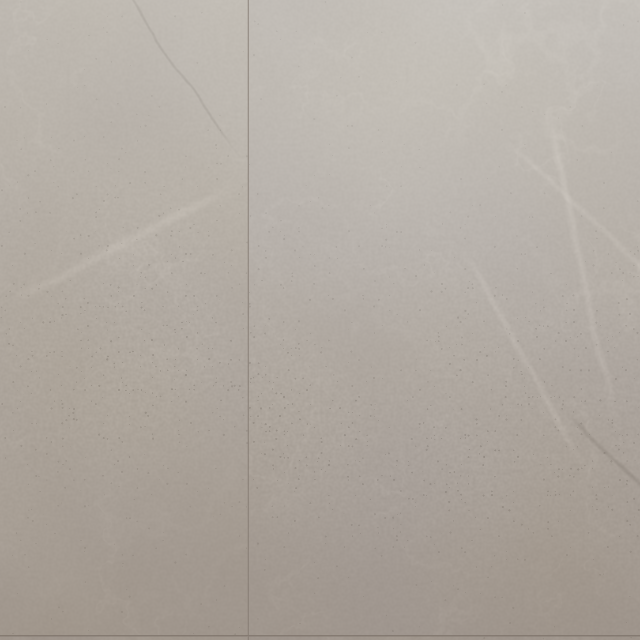
This texture is drawn by a three.js fragment shader. Its source:

```glsl
// Large matte limestone tiles with thin joints, pale veins, fine pits and soft light from above.
#define TILE_SIZE vec2(0.65, 1.0)
#define TILE_ORIGIN vec2(0.388, 0.0066)
#define JOINT_WIDTH 0.0017
#define STONE_DARK vec3(0.620, 0.582, 0.548)
#define STONE_LIGHT vec3(0.778, 0.762, 0.738)
#define JOINT_COLOR vec3(0.500, 0.460, 0.425)
#define CLOUD_AMOUNT 0.13
#define VEIN_AMOUNT 0.030
#define GRAIN_AMOUNT 0.022
#define PIT_CELLS 170.0
#define PIT_AMOUNT 0.085

varying vec2 vUv;

float hash(vec2 p) {
  vec3 q = fract(p.xyx * 0.1031);
  q += dot(q, q.yzx + 33.33);
  return fract((q.x + q.y) * q.z);
}

vec2 gradient(vec2 cell) {
  float angle = 6.28318 * hash(cell);
  return vec2(cos(angle), sin(angle));
}

float gradientNoise(vec2 p) {
  vec2 i = floor(p), f = fract(p);
  vec2 u = f * f * f * (f * (f * 6.0 - 15.0) + 10.0);
  vec2 e = vec2(1.0, 0.0);
  float low = mix(dot(gradient(i), f), dot(gradient(i + e), f - e), u.x);
  float high = mix(dot(gradient(i + e.yx), f - e.yx), dot(gradient(i + 1.0), f - 1.0), u.x);
  return mix(low, high, u.y);
}

float fbm(vec2 p) {
  float sum = 0.0, amplitude = 0.6;
  for (int i = 0; i < 5; i++) {
    sum += amplitude * gradientNoise(p);
    p = mat2(1.6, 1.2, -1.2, 1.6) * p + 7.3;
    amplitude *= 0.52;
  }
  return sum;
}

// Tapered soft stroke from a to b
float vein(vec2 p, vec2 a, vec2 b, float width) {
  vec2 ab = b - a;
  float t = clamp(dot(p - a, ab) / dot(ab, ab), 0.0, 1.0);
  float taper = smoothstep(0.0, 0.2, t) * smoothstep(1.0, 0.75, t);
  return taper * (1.0 - smoothstep(0.0, width, length(p - a - ab * t)));
}

// Broken web of hairlines along noise zero crossings
float veinWeb(vec2 p) {
  float web = 0.0;
  for (int i = 0; i < 3; i++) {
    float scale = 3.5 + 2.5 * float(i);
    vec2 q = p * scale + 19.0 * float(i);
    float ridge = 1.0 - smoothstep(0.0, 0.045, abs(fbm(q)));
    web += ridge * smoothstep(0.0, 0.35, gradientNoise(q * 0.8 + 5.0));
  }
  return web;
}

float pits(vec2 p, float density) {
  vec2 cell = floor(p * PIT_CELLS);
  vec2 center = 0.3 + 0.4 * vec2(hash(cell + 11.0), hash(cell + 47.0));
  float radius = mix(0.15, 0.42, hash(cell + 83.0));
  float disc = 1.0 - smoothstep(radius * 0.4, radius, length(fract(p * PIT_CELLS) - center));
  return disc * step(1.0 - density, hash(cell));
}

void main() {
  vec2 tile = floor((vUv - TILE_ORIGIN) / TILE_SIZE);
  vec2 p = vUv + tile * 13.7 + 30.0;

  // Light falloff and cloudy stone body
  float clouds = fbm(p * 3.2 + 0.6 * fbm(p * 2.0));
  float glow = exp(-7.0 * dot(vUv - vec2(0.64, 0.78), vUv - vec2(0.64, 0.78)));
  float light = 0.03 + vUv.y * (0.76 + 0.10 * smoothstep(0.2, 0.8, vUv.x));
  light += 0.13 * glow + CLOUD_AMOUNT * clouds;
  light -= 0.06 * smoothstep(0.6, 1.0, vUv.x) * (1.0 - vUv.y);
  vec3 color = mix(STONE_DARK, STONE_LIGHT, clamp(light, 0.0, 1.05));
  float warmth = 0.5 * gradientNoise(p * 4.0) - 0.25 * tile.x;
  color += vec3(0.008, 0.004, -0.016) * warmth;

  // Pale veins, hairline web and darker cracks
  vec2 bent = vUv + 0.012 * vec2(fbm(p * 7.0), fbm(p * 7.0 + 40.0));
  float pale = 0.0, crack = 0.0;
  if (tile.x < 0.0) {
    pale += vein(bent, vec2(0.00, 0.52), vec2(0.39, 0.72), 0.012);
    crack += vein(bent, vec2(0.18, 1.04), vec2(0.38, 0.74), 0.0035);
  } else {
    pale += vein(bent, vec2(0.72, 0.62), vec2(0.93, 0.24), 0.008);
    pale += vein(bent, vec2(0.85, 0.86), vec2(0.97, 0.31), 0.009);
    pale += 0.8 * vein(bent, vec2(0.78, 0.79), vec2(1.06, 0.53), 0.007);
    crack += vein(bent, vec2(0.88, 0.36), vec2(1.04, 0.20), 0.006);
  }
  color += VEIN_AMOUNT * (pale + 0.38 * veinWeb(p));
  color -= VEIN_AMOUNT * 1.6 * crack;

  // Grain and pits gather in worn patches
  float band = exp(-18.0 * pow(vUv.y - 0.36 + 0.12 * tile.x, 2.0));
  float wear = clamp(band * (0.65 + 1.2 * clouds), 0.0, 1.0);
  float grain = gradientNoise(p * 210.0) + 0.7 * gradientNoise(p * vec2(95.0, 120.0));
  color += GRAIN_AMOUNT * (0.5 + 0.7 * wear) * grain;
  color -= PIT_AMOUNT * (0.4 + 0.6 * wear) * pits(p, 0.012 + 0.14 * wear);

  // Joints, the horizontal one deeper
  vec2 local = fract((vUv - TILE_ORIGIN) / TILE_SIZE);
  vec2 edge = min(local, 1.0 - local) * TILE_SIZE;
  vec2 joint = 1.0 - smoothstep(vec2(0.2 * JOINT_WIDTH), vec2(1.1 * JOINT_WIDTH), edge);
  color = mix(color, JOINT_COLOR, max(0.6 * joint.x, 0.85 * joint.y));

  gl_FragColor = vec4(color, 1.0);
}
```
